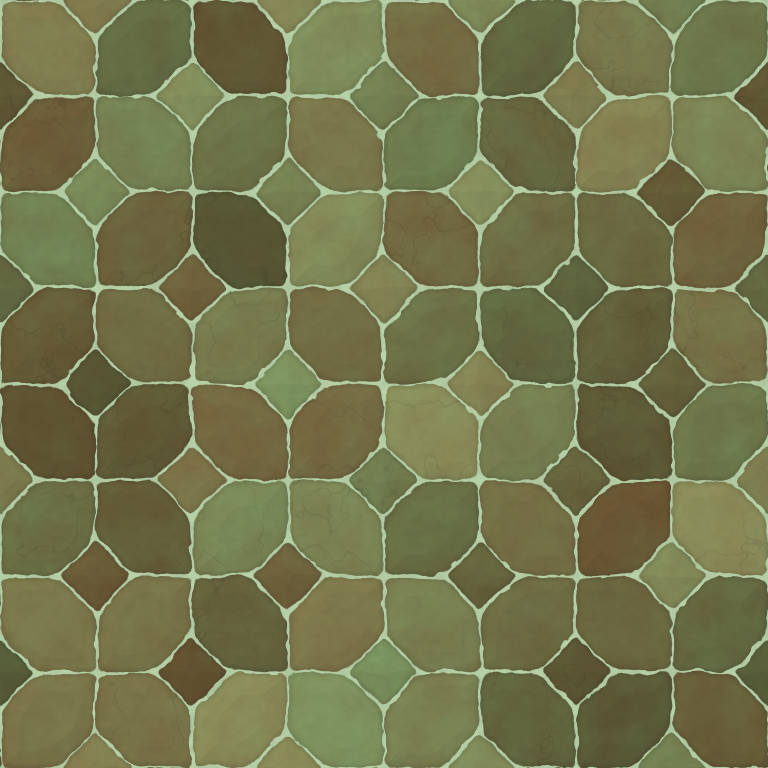
This pattern is drawn by a Shadertoy shader. Its source:

```glsl
// Worn olive paving: an 8 by 8 grid of square tiles, with a small diamond set
// on every other grid corner. Noise warps the joints and chips the tile edges;
// hashes tint each tile. All noise wraps, so the whole canvas repeats.

const float CELLS = 8.0;
const float DIAMOND_RADIUS = 0.385;
const float CORNER_BLEND = 0.085;
const vec3 DARK_OLIVE = vec3(0.355, 0.325, 0.195);
const vec3 PALE_OLIVE = vec3(0.520, 0.565, 0.365);
const vec3 GREEN_SHIFT = vec3(-0.035, 0.014, 0.010);
const vec3 GROUT = vec3(0.70, 0.80, 0.64);

struct Tile {
    float inset;   // distance inward from the joint
    vec2 id;
    vec2 facing;   // direction towards the nearest side
};

float hash(vec2 p) {
    return fract(sin(dot(p, vec2(127.1, 311.7))) * 43758.55);
}

// Value noise that wraps after "period" lattice steps
float noise(vec2 p, float period) {
    vec2 i = floor(p), f = fract(p);
    f = f * f * (3.0 - 2.0 * f);
    vec2 a = mod(i, period), b = mod(i + 1.0, period);
    return mix(mix(hash(a), hash(vec2(b.x, a.y)), f.x),
               mix(hash(vec2(a.x, b.y)), hash(b), f.x), f.y);
}

float fbm(vec2 p, float period) {
    float sum = 0.0, weight = 0.5;
    for (int i = 0; i < 4; i++) {
        sum += weight * noise(p, period);
        p *= 2.0;
        period *= 2.0;
        weight *= 0.5;
    }
    return sum / 0.9375;
}

float smoothMin(float a, float b, float k) {
    float h = max(k - abs(a - b), 0.0) / k;
    return min(a, b) - 0.25 * k * h * h;
}

Tile findTile(vec2 p) {
    vec2 cell = floor(p), q = p - cell;

    // Nearest corner that carries a diamond
    bool even = mod(cell.x + cell.y, 2.0) < 0.5;
    vec2 corner = even ? (q.x > q.y ? vec2(1, 0) : vec2(0, 1))
                       : vec2(q.x + q.y > 1.0 ? 1.0 : 0.0);
    vec2 v = q - corner;
    vec2 diagonal = sign(v) * 0.7071;
    float outside = (abs(v.x) + abs(v.y) - DIAMOND_RADIUS) * 0.7071;

    if (outside < 0.0) {
        vec2 sides = (DIAMOND_RADIUS - abs(vec2(v.x + v.y, v.x - v.y))) * 0.7071;
        return Tile(smoothMin(sides.x, sides.y, CORNER_BLEND * 0.6),
                    mod(cell + corner, CELLS) + 0.5, diagonal);
    }

    // Square tile with two opposite corners cut away
    vec2 sides = 0.5 - abs(q - 0.5);
    vec2 facing = sides.x < sides.y ? vec2(sign(q.x - 0.5), 0) : vec2(0, sign(q.y - 0.5));
    if (outside < min(sides.x, sides.y)) facing = -diagonal;
    float inset = smoothMin(sides.x, sides.y, CORNER_BLEND);
    return Tile(smoothMin(inset, outside, CORNER_BLEND), mod(cell, CELLS), facing);
}

// Half width of the joint, with ragged edges and sparse chips
float jointWidth(vec2 p, vec2 id) {
    float slow = noise(p * 3.0 + id * 5.0, CELLS * 3.0);
    float ragged = fbm(p * 12.0 + id * 7.0, CELLS * 12.0);
    float chip = smoothstep(0.76, 0.95, noise(p * 7.0 + id * 3.0, CELLS * 7.0));
    return 0.013 + 0.014 * (slow - 0.5) + 0.030 * (ragged - 0.5) + 0.020 * chip;
}

vec3 tileColor(Tile tile, vec2 p) {
    float tone = hash(tile.id + 3.7);
    float hue = 2.0 * hash(tile.id + 19.3) - 1.0;
    float clouds = fbm(p * 3.0 + tile.id * 11.0, CELLS * 3.0) - 0.5;
    float grain = fbm(p * 16.0, CELLS * 16.0) - 0.5;
    vec3 color = mix(DARK_OLIVE, PALE_OLIVE, clamp(tone + 0.30 * clouds, 0.0, 1.0));
    color += GREEN_SHIFT * (hue + clouds);

    // Faint sloping facets around a flat centre
    float rim = mix(0.13, 0.27, hash(tile.id + 41.1));
    float slope = 1.0 - smoothstep(rim, rim + 0.015, tile.inset);
    float shade = 1.0 + 0.030 * slope * dot(tile.facing, vec2(-0.5, 0.85));

    // Hairline cracks on some tiles, and dirt along the sides
    float vein = abs(fbm(p * 2.0 + tile.id * 13.0, CELLS * 2.0) - 0.5);
    float cracked = step(0.68, hash(tile.id + 67.9));
    shade -= 0.07 * cracked * (1.0 - smoothstep(0.0, 0.014, vein));
    shade -= 0.10 * (1.0 - smoothstep(0.0, 0.075, tile.inset));
    return color * (shade + 0.06 * grain);
}

void mainImage(out vec4 fragColor, in vec2 fragCoord) {
    vec2 p = fragCoord / iResolution.y * CELLS;
    float pixel = CELLS / iResolution.y;

    // Wander the joints off the true grid
    vec2 warp = vec2(fbm(p * 4.0, CELLS * 4.0), fbm(p * 4.0 + 17.0, CELLS * 4.0)) - 0.5;
    Tile tile = findTile(p + 0.065 * warp);

    float width = jointWidth(p, tile.id);
    float grout = 1.0 - smoothstep(width - 0.7 * pixel, width + 0.7 * pixel, tile.inset);
    vec3 groutColor = GROUT * (0.94 + 0.12 * fbm(p * 10.0, CELLS * 10.0));
    fragColor = vec4(mix(tileColor(tile, p), groutColor, grout), 1.0);
}
```
